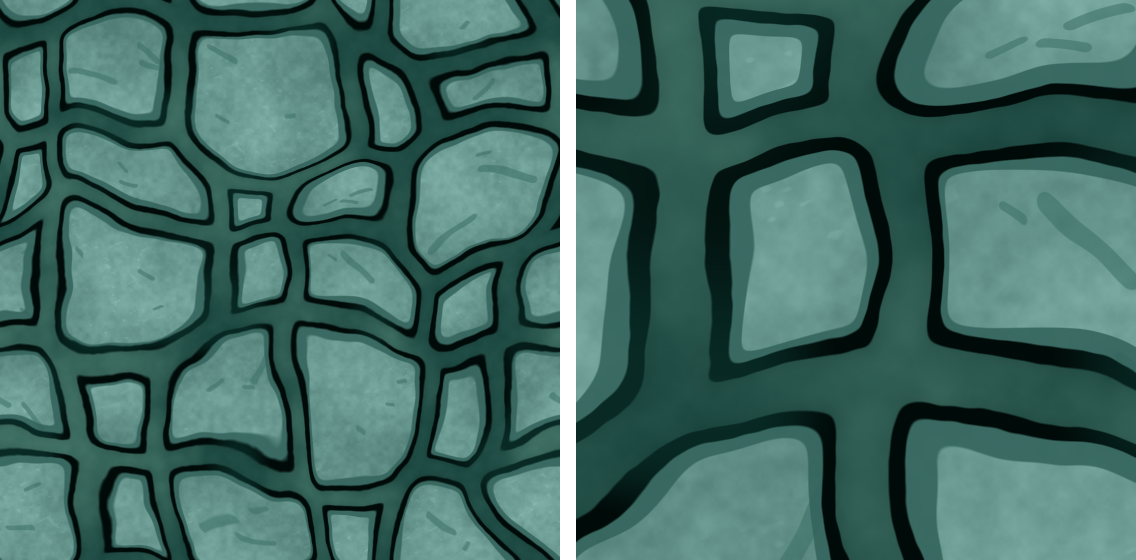
Left: the whole. Right: its middle third, enlarged.
This texture is drawn by a WebGL 2 fragment shader. Its source:

```glsl
#version 300 es
precision highp float;
// Hand-inked teal stones of three sizes, set in dark mossy ground.

uniform vec2 u_resolution;
out vec4 fragColor;

vec2 hash(vec2 p) {
  vec3 q = fract(p.xyx * vec3(0.1031, 0.1030, 0.0973));
  q += dot(q, q.yzx + 33.33);
  return fract((q.xx + q.yz) * q.zy);
}

// Value noise that wraps after one canvas.
float noise(vec2 p, float period) {
  p *= period;
  vec2 i = floor(p), f = p - i;
  f = f * f * (3.0 - 2.0 * f);
  vec2 a = floor(mod(i + 0.5, period)), b = floor(mod(i + 1.5, period));
  return mix(mix(hash(a).x, hash(vec2(b.x, a.y)).x, f.x),
             mix(hash(vec2(a.x, b.y)).x, hash(b).x, f.x), f.y);
}

float fbm(vec2 p, float period) {
  float sum = 0.0, amp = 0.53;
  for (int o = 0; o < 4; o++) {
    sum += amp * noise(p, period);
    period *= 2.0;
    amp *= 0.5;
  }
  return sum;
}

// Knight's-move lattice of sizes: xy is the centre, z the weight.
vec3 stoneSite(int k) {
  ivec2 cell = ivec2(k % 5, k / 5);
  vec2 h = hash(vec2(cell) + 17.0);
  float size = hash(vec2(cell) + 53.0).x;
  int kind = (cell.x + 2 * cell.y) % 5;
  float weight = 0.003 * size;
  if (kind == 0) weight = mix(0.018, 0.026, size);
  else if (kind % 2 == 0) weight = mix(0.006, 0.013, size);
  return vec3((vec2(cell) + 0.5 + (h - 0.5) * 0.34) / 5.0, weight);
}

vec2 wrapped(vec2 d) { return d - round(d); }

float capsule(vec2 p, vec2 dir, float halfLength) {
  return length(p - dir * clamp(dot(p, dir), -halfLength, halfLength));
}

void main() {
  vec2 uv = gl_FragCoord.xy / u_resolution;
  float aa = 1.0 / min(u_resolution.x, u_resolution.y);

  // Turn and bend the outlines, then add a slight hand wobble.
  vec2 p = uv + vec2(0.07, 0.04);
  p += 0.085 * (vec2(noise(uv + 0.15, 3.0), noise(uv + 0.52, 3.0)) - 0.5);
  p += 0.06 * (vec2(noise(uv, 8.0), noise(uv + 0.37, 8.0)) - 0.5);
  p += 0.006 * (vec2(noise(uv, 31.0), noise(uv + 0.61, 31.0)) - 0.5);

  // Owning stone by weighted distance.
  int owner = 0;
  float nearest = 10.0;
  for (int k = 0; k < 25; k++) {
    vec3 s = stoneSite(k);
    vec2 d = wrapped(p - s.xy);
    float power = dot(d, d) - s.z;
    if (power < nearest) { nearest = power; owner = k; }
  }
  vec3 stone = stoneSite(owner);
  vec2 local = wrapped(p - stone.xy);
  bool small = stone.z < 0.005, large = stone.z > 0.015;
  vec2 seed = vec2(float(owner) * 3.0 + 5.0, 41.0);

  // Rounded distance to the borders of the cell.
  float sharpness = small ? 260.0 : mix(85.0, 220.0, hash(seed).x);
  float total = 0.0;
  for (int k = 0; k < 25; k++) {
    if (k == owner) continue;
    vec3 s = stoneSite(k);
    vec2 d = wrapped(p - s.xy);
    float border = (dot(d, d) - s.z - nearest) / (2.0 * length(d - local));
    total += exp(-sharpness * min(border, 0.3));
  }
  float inside = -log(max(total, 1e-30)) / sharpness - 0.0195;

  // Ground with soft blotches, darker beside the stones.
  float blotch = smoothstep(0.3, 0.75, fbm(uv, 5.0));
  vec3 color = mix(vec3(0.12, 0.30, 0.27), vec3(0.25, 0.44, 0.39), blotch);
  color *= 1.0 - 0.16 * exp(-abs(inside) * 130.0);
  color += 0.04 * (fbm(uv + 0.2, 60.0) - 0.5);

  // Stone face: a soft glow with chalky mottling.
  vec2 glowCentre = (hash(seed + 7.0) - 0.5) * 0.08 - vec2(0.0, 0.02);
  float glow = exp(-dot(local - glowCentre, local - glowCentre) * (large ? 50.0 : 100.0));
  float mottle = fbm(uv + 0.13, 12.0) - 0.5;
  float grain = fbm(uv, 90.0) - 0.5;
  float light = 0.04 + 0.7 * glow + 0.8 * mottle + 0.65 * grain;
  vec3 face = mix(vec3(0.34, 0.52, 0.49), vec3(0.49, 0.68, 0.65), clamp(light, -0.15, 1.0));
  float fleck = smoothstep(0.8, 0.95, noise(uv * mat2(1.0, 1.0, -1.0, 2.0), 74.0));
  face += 0.04 * fleck * smoothstep(0.4, 0.65, noise(uv, 9.0));

  // Worn strokes on the larger stones.
  float strokes = 0.0;
  for (int n = 0; n < 3; n++) {
    vec2 place = (hash(seed + float(n) * 11.0 + 19.0) - 0.5) * (large ? 0.2 : 0.11);
    vec2 shape = hash(seed + float(n) * 13.0 + 67.0);
    vec2 dir = normalize(vec2(1.0, mix(-0.8, 1.3, shape.x)));
    float size = shape.y * shape.y * (large ? 1.0 : 0.5);
    float d = capsule(local - place, dir, mix(0.006, 0.055, size));
    strokes = max(strokes, 1.0 - smoothstep(-aa, aa, d - mix(0.003, 0.009, size)));
  }
  if (!small) face = mix(face, vec3(0.23, 0.43, 0.40), 0.55 * strokes);

  // Shaded rim of uneven width.
  float rimWidth = 0.008 + 0.012 * noise(uv + 0.45, 11.0);
  float rim = 1.0 - smoothstep(-aa, aa, inside - rimWidth);
  face = mix(face, vec3(0.20, 0.39, 0.36), 0.88 * rim);
  color = mix(color, face, smoothstep(-aa, aa, inside));

  // Ink line of varying weight.
  float inkWidth = 0.0032 + 0.0026 * noise(uv, 13.0) + 0.001 * noise(uv, 120.0);
  float ink = 1.0 - smoothstep(-1.2 * aa, 1.2 * aa, abs(inside) - inkWidth);
  vec3 inkColor = mix(vec3(0.0, 0.04, 0.03), vec3(0.03, 0.16, 0.14), smoothstep(0.5, 0.85, noise(uv + 0.7, 8.0)));
  color = mix(color, inkColor, ink);

  fragColor = vec4(clamp(color, 0.0, 1.0), 1.0);
}
```
